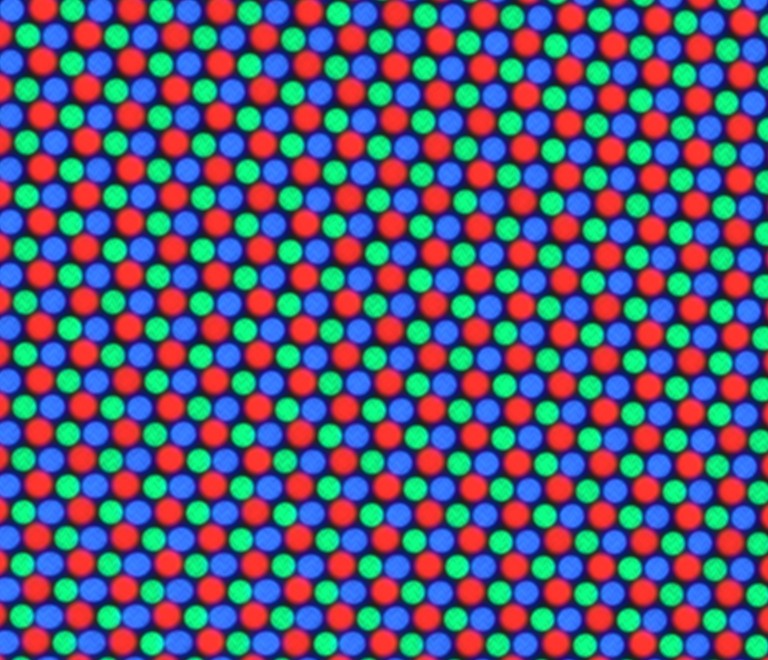
A Shadertoy shader for this pattern:

```glsl
// Macro view of a phosphor screen: red, green and blue dots on a staggered lattice.
// A quadratic warp bends the lattice; each pixel then sums the soft cores and
// coloured halos of the nearest dots, with layered-sine grain and slight jitter.

const float ASPECT      = 512.0 / 440.0; // framing of the lattice, width over height
const float ROW_PITCH   = 0.905;         // row spacing in dot pitches
const float PITCHES     = 22.5;          // dot pitches over the canvas height
const float HALO_REACH  = 0.82;          // outer end of a halo, in dot pitches
const float JITTER      = 0.035;         // random shift of each dot
const float BRIGHT_VARY = 0.07;          // brightness change from dot to dot
const float GRAIN       = 0.07;          // depth of the mottling
const float SMEAR       = 0.16;          // sideways stretch of blue, lower left
const vec3  GAP_COLOR   = vec3(0.012, 0.012, 0.045);

// Per phosphor, in order blue, red, green
const vec3 CORE[3] = vec3[3](vec3(0.20, 0.45, 0.98), vec3(0.97, 0.19, 0.13), vec3(0.04, 0.93, 0.45));
const vec3 HALO[3] = vec3[3](vec3(0.03, 0.03, 0.50), vec3(0.30, 0.02, 0.06), vec3(0.00, 0.17, 0.06));
const vec2 SHIFT[3] = vec2[3](vec2(0.0), vec2(0.07, -0.06), vec2(0.06, 0.01));
const vec3 RADIUS   = vec3(0.41, 0.455, 0.405);
const vec3 SOFTNESS = vec3(0.09, 0.14, 0.09);

float hash(vec2 p) {
    p = fract(p * vec2(0.1031, 0.1137));
    p += dot(p, p.yx + 33.33);
    return fract((p.x + p.y) * p.x * 57.3);
}

// Canvas position (y down) to lattice: x in dot pitches, y in rows
vec2 warpToLattice(vec2 p) {
    float x = p.x, y = p.y;
    float triad = -0.123 + y * (0.014 + 0.054 * y)
                + x * (8.56 + y * (0.346 - 0.084 * y))
                + x * x * (0.2 - 0.15 * y);
    float row = -0.334 - x * (0.225 + 0.39 * x)
              + y * (24.636 + x * (0.06 + 0.396 * x))
              + 0.392 * y * y;
    return vec2(triad * 3.0, row);
}

// Layered sines, different on every dot
float grain(vec2 p, float seed) {
    float phase = seed * 40.0;
    float coarse = sin(p.x * 13.0 + phase + 2.0 * sin(p.y * 9.0 + phase));
    float fine = sin(p.y * 23.0 - phase * 1.7 + 2.0 * sin(p.x * 19.0 + phase));
    return 0.5 * (coarse + fine);
}

// Light of one dot; offset is in dot pitches from its centre
vec3 dotLight(vec2 offset, int kind, float seed, float smear, float pixel) {
    if (kind == 0) offset.x /= 1.0 + smear;
    float d = length(offset);
    float radius = RADIUS[kind];
    float soft = max(SOFTNESS[kind], pixel);
    float core = 1.0 - smoothstep(radius - soft, radius + soft, d);
    float halo = 1.0 - smoothstep(radius - soft, HALO_REACH, d);

    float dome = 1.05 - 0.14 * d * d / (radius * radius);
    float mottle = kind == 1 ? 0.3 * GRAIN : GRAIN;
    float shade = dome + mottle * grain(offset, seed) + BRIGHT_VARY * (seed - 0.5);
    return CORE[kind] * core * shade + HALO[kind] * halo * (1.0 - core);
}

void mainImage(out vec4 fragColor, in vec2 fragCoord) {
    vec2 p = fragCoord / iResolution.y;
    p = vec2(p.x / ASPECT, 1.0 - p.y);
    vec2 lattice = warpToLattice(p);
    float pixel = PITCHES / iResolution.y;
    float smear = SMEAR * smoothstep(0.5, 1.0, p.y) * (1.0 - smoothstep(0.2, 0.8, p.x));

    // Sum the dots around this pixel
    vec3 color = GAP_COLOR;
    float nearestRow = floor(lattice.y + 0.5);
    for (int j = -1; j <= 1; j++) {
        float row = nearestRow + float(j);
        float stagger = 1.5 * mod(row, 2.0);
        float nearestDot = floor(lattice.x - stagger + 0.5);
        for (int i = -1; i <= 1; i++) {
            float column = nearestDot + float(i);
            int kind = int(mod(column + 0.5, 3.0));
            vec2 id = vec2(column, row) + 17.0;
            float seed = hash(id);
            vec2 jitter = JITTER * (vec2(seed, hash(id + 71.0)) - 0.5);
            vec2 offset = lattice - vec2(column + stagger, row) - SHIFT[kind];
            offset.y *= ROW_PITCH;
            color += dotLight(offset - jitter, kind, seed, smear, pixel);
        }
    }
    fragColor = vec4(clamp(color, 0.0, 1.0), 1.0);
}
```
